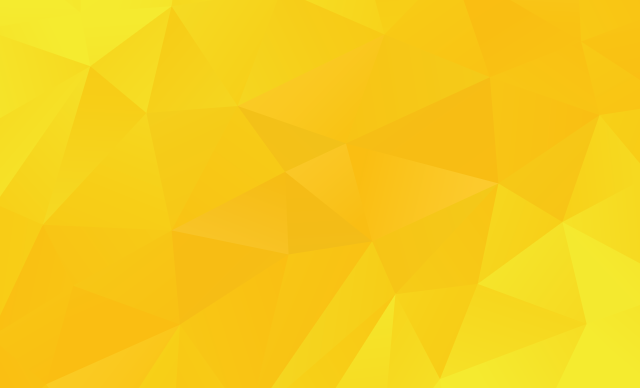
Reproduce this background procedurally as a Shadertoy shader.

```glsl
const float ROWS = 3.9;             // mesh cells per canvas height
const vec2 MESH_OFFSET = vec2(0.3, 0.45);
const float SHEAR = 0.5;            // rise per column, staggers the columns
const float JITTER = 0.34;          // vertex displacement, in cells
const float SHORT_SPLIT = 0.7;      // below 1 favours the shorter diagonal
const float TONE_SPREAD = 0.34;     // tone difference between facets
const float TONE_SLOPE = 0.20;      // tone gradient inside a facet
const float BAND_WIDTH = 0.80;      // amber diagonal to lemon corners
const vec2 DULL_CENTER = vec2(0.54, 0.53);
const float DULL_FALLOFF = 14.0;
const float DULL_AMOUNT = 0.75;
const float GLOW_CHANCE = 0.18;
const float GLOW_AMOUNT = 0.45;

const vec3 AMBER = vec3(0.980, 0.745, 0.070);
const vec3 GOLD = vec3(0.970, 0.812, 0.090);
const vec3 LEMON = vec3(0.960, 0.920, 0.185);
const vec3 OCHRE = vec3(0.910, 0.720, 0.125);
const vec3 PEACH = vec3(0.995, 0.800, 0.220);

vec3 hash3(vec3 p) {
    p = fract(p * vec3(0.1031, 0.1030, 0.0973));
    p += dot(p, p.yxz + 33.33);
    return fract((p.xxy + p.yxx) * p.zyx);
}

float cross2(vec2 a, vec2 b) {
    return a.x * b.y - a.y * b.x;
}

// Jittered lattice point, sheared into the plane
vec2 meshVertex(vec2 id) {
    vec2 v = id + JITTER * (2.0 * hash3(vec3(id + 40.0, 7.0)).xy - 1.0);
    return vec2(v.x, v.y + SHEAR * v.x);
}

// Distance to the edge a-b, positive on its left
float edgeDistance(vec2 p, vec2 a, vec2 b) {
    return cross2(b - a, p - a) / length(b - a);
}

float triangleDistance(vec2 p, vec2 a, vec2 b, vec2 c) {
    return min(edgeDistance(p, a, b), min(edgeDistance(p, b, c), edgeDistance(p, c, a)));
}

vec3 goldRamp(float t) {
    return t < 0.5 ? mix(AMBER, GOLD, 2.0 * t) : mix(GOLD, LEMON, 2.0 * t - 1.0);
}

vec3 facetColor(vec2 p, vec2 middle, vec3 id, vec2 meshSize) {
    vec3 rnd = hash3(id + 80.0);
    vec3 rnd2 = hash3(id + 150.0);
    vec2 uv = (middle - MESH_OFFSET) / meshSize;

    // Linear shading across the facet
    float angle = 6.2832 * rnd.x;
    float slope = dot(p - middle, vec2(cos(angle), sin(angle)));

    // Warm diagonal band between two lemon corners
    float tone = min(abs(uv.x - uv.y) / BAND_WIDTH, 1.0);
    tone += TONE_SPREAD * (rnd.y - 0.5) + TONE_SLOPE * slope;
    vec3 color = goldRamp(clamp(tone, 0.0, 1.0));

    // Dull facets near the middle, peach glow on a few warm ones
    vec2 fromCenter = uv - DULL_CENTER;
    float dull = exp(-DULL_FALLOFF * dot(fromCenter, fromCenter)) * rnd.z;
    dull *= DULL_AMOUNT * (1.0 + 0.6 * slope);
    float glow = step(1.0 - GLOW_CHANCE, rnd2.x) * (1.0 - smoothstep(0.2, 0.6, tone));
    glow *= GLOW_AMOUNT * clamp(0.6 + 1.3 * slope, 0.0, 1.6);
    color = mix(color, OCHRE, clamp(dull, 0.0, 1.0));
    return mix(color, PEACH, clamp(glow, 0.0, 1.0));
}

// Adds one facet, weighted by its smooth coverage
void addFacet(inout vec4 sum, vec2 p, vec2 a, vec2 b, vec2 c, vec3 id, vec2 meshSize, float pixel) {
    float coverage = clamp(0.5 + triangleDistance(p, a, b, c) / pixel, 0.0, 1.0);
    if (coverage > 0.0) {
        vec3 color = facetColor(p, (a + b + c) / 3.0, id, meshSize);
        sum += coverage * vec4(color, 1.0);
    }
}

void mainImage(out vec4 fragColor, in vec2 fragCoord) {
    float pixel = ROWS / iResolution.y;
    vec2 meshSize = iResolution.xy * pixel;
    vec2 p = fragCoord * pixel + MESH_OFFSET;
    vec2 home = floor(vec2(p.x, p.y - SHEAR * p.x));
    vec4 sum = vec4(0.0);

    for (int j = -1; j <= 1; j++) {
        for (int i = -1; i <= 1; i++) {
            vec2 cell = home + vec2(i, j);
            vec2 a = meshVertex(cell);
            vec2 b = meshVertex(cell + vec2(1, 0));
            vec2 c = meshVertex(cell + vec2(1, 1));
            vec2 d = meshVertex(cell + vec2(0, 1));

            // Split along a diagonal that keeps both halves upright
            float splitAC = min(cross2(b - a, c - a), cross2(c - a, d - a));
            float splitBD = min(cross2(b - a, d - a), cross2(c - b, d - b));
            bool useAC = SHORT_SPLIT * splitAC > splitBD;
            addFacet(sum, p, a, b, useAC ? c : d, vec3(cell, 1.0), meshSize, pixel);
            addFacet(sum, p, useAC ? a : b, c, d, vec3(cell, 2.0), meshSize, pixel);
        }
    }
    fragColor = vec4(sum.rgb / max(sum.a, 0.001), 1.0);
}
```
